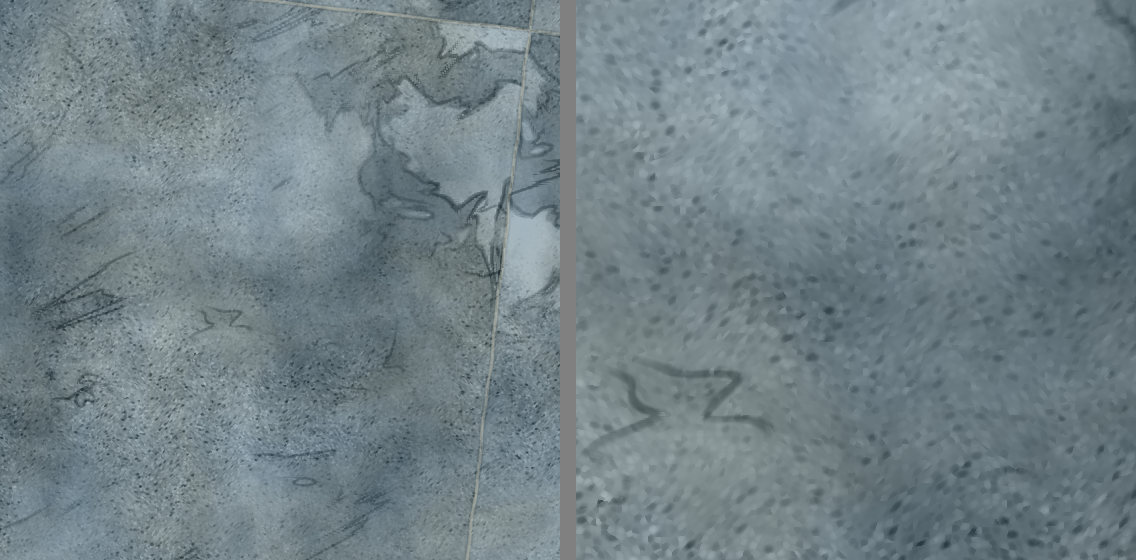
Left: the whole. Right: its middle third, enlarged.
Give the GLSL for this texture, as a Shadertoy shader.

```glsl
// Weathered blue-grey stone slabs: cloudy mottling, pits, cracks and thin pale grout.
#define STONE vec3(0.462, 0.523, 0.545)
#define GROUT vec3(0.63, 0.65, 0.62)
#define CLOUD_SCALE 6.0
#define CLOUD_GAIN 0.13
#define PIT_SCALE 125.0
#define PIT_DEPTH 0.20
#define GRAIN_SCALE 215.0
#define GRAIN_GAIN 0.19
#define CRACK_WIDTH 0.0032
#define CRACK_DEPTH 0.21
#define SWIRL_GAIN 0.13
#define GROUT_WIDTH 0.0026

vec2 hash2(vec2 c) {
    vec3 q = fract(c.xyx * vec3(0.1031, 0.1030, 0.0973));
    q += dot(q, q.yzx + 33.33);
    return fract((q.xx + q.yz) * q.zy);
}

// Cellular noise: distance to the nearest seed, and that seed's random value
vec2 cells(vec2 p) {
    vec2 base = floor(p), nearest = vec2(9.0, 0.0);
    for (int y = -1; y <= 1; y++)
    for (int x = -1; x <= 1; x++) {
        vec2 cell = base + vec2(x, y);
        vec2 seed = hash2(cell);
        float d = length(cell + seed - p);
        if (d < nearest.x) nearest = vec2(d, hash2(cell + 71.0).x);
    }
    return nearest;
}

// Layered sines, each octave turned and bent by the one before
float waves(vec2 p, int octaves) {
    float sum = 0.0, gain = 0.5;
    for (int i = 0; i < octaves; i++) {
        p = mat2(0.8, 0.6, -0.6, 0.8) * p * 1.75 + 3.1;
        p += 0.42 * sin(p.yx * 1.3 + float(i));
        sum += gain * sin(p.x) * sin(p.y);
        gain *= 0.64;
    }
    return sum;
}

// Soft round patch
float blob(vec2 p, vec2 center, float radius) {
    vec2 d = (p - center) / radius;
    return exp(-dot(d, d));
}

// Thin line along the zero contour of a field, of even width
float contour(float field, float width) {
    float d = abs(field) / (fwidth(field) * iResolution.y + 0.4);
    return 1.0 - smoothstep(0.25 * width, max(width, 1.3 / iResolution.y), d);
}

void mainImage(out vec4 fragColor, in vec2 fragCoord) {
    vec2 p = fragCoord / iResolution.xy;
    float pixel = 1.0 / iResolution.y;

    // Grout seams and a separate pattern offset for each slab
    float wobble = 0.0012 * sin(p.y * 31.0) + 0.0008 * sin(p.y * 73.0 + p.x * 40.0);
    float upright = p.x - mix(0.835, 0.952, p.y) + wobble;
    float level = p.y - 1.0 + 0.114 * (p.x - 0.46) + wobble;
    vec2 q = p + 3.7 * vec2(step(0.0, upright), step(0.0, level));

    // Broad light and dark areas
    float tone = CLOUD_GAIN * waves(q * CLOUD_SCALE * 0.6, 8);
    tone += 0.045 * waves(q * 17.0 + 5.0, 5);
    tone += 0.07 * blob(p, vec2(0.62, 0.84), 0.2) + 0.04 * blob(p, vec2(0.3, 0.38), 0.22);
    tone += 0.04 * blob(p, vec2(0.88, 0.6), 0.12) + 0.04 * blob(p, vec2(0.48, 0.64), 0.1);
    tone -= 0.07 * blob(p, vec2(0.1, 0.52), 0.2) + 0.07 * blob(p, vec2(0.89, 0.77), 0.09);
    tone -= 0.05 * blob(p, vec2(0.67, 0.62), 0.16) + 0.04 * blob(p, vec2(0.55, 0.05), 0.3);

    // Crisp pale plates with dark rims, gathered at the upper right
    float swirlArea = clamp(blob(p, vec2(0.85, 0.82), 0.27) + 0.7 * blob(p, vec2(0.96, 0.55), 0.16)
        + 0.4 * blob(p, vec2(0.3, 0.97), 0.13), 0.0, 1.0);
    float swirl = waves(q * 7.0 + 4.0, 5);
    float broken = smoothstep(-0.2, 0.3, waves(q * 11.0 + 8.0, 3));
    tone += SWIRL_GAIN * swirlArea * (smoothstep(-0.05, 0.05, swirl) - 0.5);
    tone -= 0.2 * swirlArea * broken * contour(swirl, 0.0055);
    tone -= 0.12 * swirlArea * (1.0 - broken) * contour(swirl + 0.16, 0.004);

    // Slanting cracks, broken into short runs with a soft dark side
    vec2 slant = mat2(0.91, -0.42, 0.42, 0.91) * q;
    float crackField = waves(slant * vec2(2.2, 5.5) + 1.7, 6);
    float crackArea = 0.35 + 0.65 * blob(p, vec2(0.3, 0.28), 0.24) + 0.4 * swirlArea;
    float runs = smoothstep(0.02, 0.3, waves(q * 6.0 + 9.0, 3)) * min(crackArea, 1.0);
    tone -= CRACK_DEPTH * runs * contour(crackField, CRACK_WIDTH);
    tone -= 0.05 * runs * smoothstep(0.15, 0.0, abs(crackField + 0.06));

    // Pits and grain, denser where the surface is rough
    float rough = smoothstep(-0.35, 0.4, waves(q * 4.0 + 20.0, 5));
    rough = mix(0.4, 1.0, rough) * (1.0 - 0.5 * swirlArea);
    vec2 bend = 0.006 * vec2(sin(q.y * 60.0), sin(q.x * 53.0));
    vec2 pit = cells((slant + bend) * PIT_SCALE * vec2(0.8, 1.15));
    vec2 grain = cells((q + bend) * GRAIN_SCALE);
    tone -= PIT_DEPTH * rough * smoothstep(0.5, 0.1, pit.x) * smoothstep(0.68, 0.95, pit.y);
    tone += 0.09 * rough * smoothstep(0.55, 0.1, pit.x) * smoothstep(0.2, 0.0, pit.y);
    tone += GRAIN_GAIN * rough * (grain.y - 0.5) * smoothstep(0.9, 0.15, grain.x);

    // Stone colour with faint warm and blue stains
    float stain = waves(q * 5.0 + 31.0, 5);
    vec3 color = STONE + clamp(tone, -0.3, 0.19) + stain * vec3(0.022, 0.006, -0.022);

    // Grout with a shaded edge and patchy wear
    float seam = min(abs(upright), abs(level));
    float wear = 0.78 + 0.3 * waves(p * 23.0, 4);
    color -= 0.07 * smoothstep(3.0 * GROUT_WIDTH, GROUT_WIDTH, seam);
    float fill = 1.0 - smoothstep(GROUT_WIDTH - pixel, GROUT_WIDTH + pixel, seam);
    color = mix(color, GROUT + 0.3 * tone, fill * clamp(wear, 0.35, 1.0));

    fragColor = vec4(clamp(color, 0.0, 1.0), 1.0);
}
```
